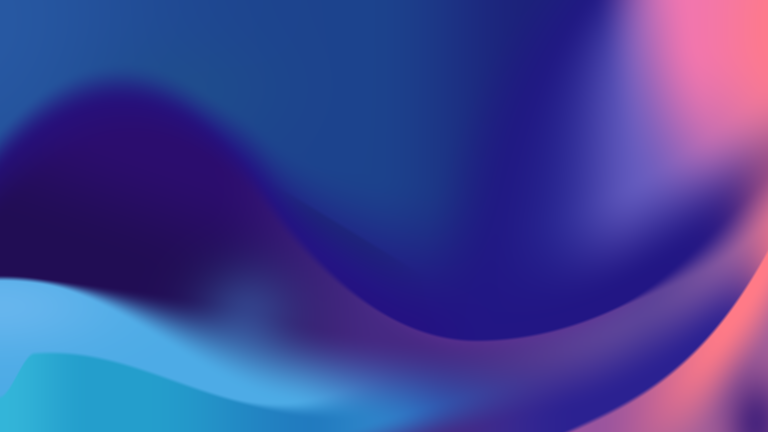
This background is drawn by a Shadertoy shader. Its source:

```glsl
// Soft abstract silk waves: blue sky, violet fold, cyan swell, pink glow and coral ribbon.

const vec3 BLUE   = vec3(0.11, 0.26, 0.55);
const vec3 NAVY   = vec3(0.11, 0.13, 0.48);
const vec3 INDIGO = vec3(0.14, 0.07, 0.51);
const vec3 PLUM   = vec3(0.13, 0.05, 0.33);
const vec3 VIOLET = vec3(0.27, 0.16, 0.51);
const vec3 LILAC  = vec3(0.39, 0.36, 0.75);
const vec3 PINK   = vec3(0.94, 0.46, 0.70);
const vec3 CORAL  = vec3(1.00, 0.48, 0.53);
const vec3 CYAN   = vec3(0.30, 0.67, 0.90);
const vec3 TEAL   = vec3(0.14, 0.62, 0.80);

// Elliptical Gaussian weight
float glow(vec2 p, vec2 centre, vec2 radius) {
    vec2 d = (p - centre) / radius;
    return exp(-dot(d, d));
}

// 1 below an edge, 0 above it; d is the height over the edge
float below(float d, float blur) {
    return 1.0 - smoothstep(-blur, blur, d);
}

// Main fold: a hill on the left running into a wide bowl
float foldHeight(float x) {
    float hill = 0.75 - 6.0 * (x - 0.16) * (x - 0.16);
    float d = x - 0.62;
    float bowl = 0.211 + (d < 0.0 ? 4.3 : 2.25) * d * d;
    return mix(hill, bowl, smoothstep(0.30, 0.39, x));
}

float cyanHeight(float x) {
    return 0.10 + 0.256 * exp(-x * x / 0.102);
}

float tealHeight(float x) {
    return 0.118 + 0.065 * cos((x - 0.065) * 9.7)
         - 0.09 * (1.0 - smoothstep(0.0, 0.045, x));
}

float ribbonHeight(float x) {
    float d = x - 0.74;
    return 0.8 * d + 12.0 * d * d * d;
}

// Blue field above the fold, with the pink light on the right
vec3 skyColour(vec2 p, float h) {
    vec3 col = mix(BLUE, NAVY, smoothstep(0.48, 0.70, p.x));
    col = mix(col, vec3(0.16, 0.36, 0.65), 0.9 * glow(p, vec2(-0.05, 0.95), vec2(0.26, 0.5)));
    col = mix(col, vec3(0.12, 0.31, 0.54), 0.6 * glow(p, vec2(0.24, 0.79), vec2(0.12, 0.12)));

    // Indigo shade rising from the fold and along the orb
    float rise = mix(0.11, 0.36, smoothstep(0.25, 0.58, p.x));
    col = mix(INDIGO, col, smoothstep(0.0, rise, h));
    float edge = 0.625 + 0.14 * p.y * p.y * p.y;
    col = mix(col, vec3(0.13, 0.09, 0.52), 0.85 * smoothstep(edge - 0.09, edge + 0.02, p.x));

    // Faint crease in the blue
    float crease = p.y - 0.537 + 1.08 * (p.x - 0.39);
    float span = smoothstep(0.34, 0.42, p.x) * (1.0 - smoothstep(0.46, 0.57, p.x));
    col *= 1.0 - 0.09 * span * below(crease, 0.006) * smoothstep(-0.10, 0.0, crease);

    // Lilac orb, then pink and coral light
    float lift = smoothstep(0.04, 0.28, h);
    float width = mix(0.20, 0.11, smoothstep(0.5, 1.0, p.y));
    float orb = smoothstep(edge - 0.01, edge + width, p.x);
    vec3 orbColour = mix(vec3(0.21, 0.24, 0.66), LILAC, smoothstep(0.69, 0.83, p.x));
    col = mix(col, orbColour, orb * lift);
    float pink = smoothstep(0.77, 0.90, p.x - 0.10 * (1.0 - p.y)) * smoothstep(0.38, 0.90, p.y);
    col = mix(col, PINK, pink * lift);
    return mix(col, CORAL, glow(p, vec2(1.03, 0.94), vec2(0.09, 0.32)));
}

// Violet body under the fold
vec3 bodyColour(vec2 p, float h) {
    vec3 col = mix(PLUM, vec3(0.17, 0.05, 0.43), smoothstep(0.40, 0.68, p.y + 0.6 * (p.x - 0.15)));
    col = mix(col, VIOLET, smoothstep(0.27, 0.50, p.x));
    col = mix(col, vec3(0.36, 0.27, 0.60), smoothstep(0.55, 0.82, p.x));
    col = mix(col, vec3(0.52, 0.34, 0.63), smoothstep(0.83, 0.98, p.x));

    // Deep blue hollow, and the lit rim of the fold
    col = mix(col, vec3(0.17, 0.13, 0.57), smoothstep(0.04, 0.20, -h) * smoothstep(0.55, 0.75, p.x));
    float rim = exp(h / 0.025) * smoothstep(0.42, 0.60, p.x) * (1.0 - smoothstep(0.75, 0.95, p.x));
    return mix(col, vec3(0.38, 0.19, 0.58), 0.6 * min(rim, 1.0));
}

// Cyan swell with a teal layer inside it
vec3 addSwell(vec3 col, vec2 p) {
    col = mix(col, vec3(0.24, 0.42, 0.70), 0.55 * glow(p, vec2(0.32, 0.27), vec2(0.065, 0.11)));
    float blur = mix(0.008, 0.10, smoothstep(0.05, 0.36, p.x));
    float mask = below(p.y - cyanHeight(p.x), blur);
    mask *= 1.0 - smoothstep(0.52, 0.77, p.x);
    mask *= smoothstep(-0.05, 0.05, p.y - 0.55 * (p.x - 0.53));
    vec3 swell = mix(CYAN, vec3(0.16, 0.40, 0.74), smoothstep(0.38, 0.60, p.x));
    swell = mix(swell, vec3(0.40, 0.71, 0.93), glow(p, vec2(0.0, 0.29), vec2(0.14, 0.10)));

    vec3 inner = mix(vec3(0.20, 0.71, 0.85), TEAL, smoothstep(0.0, 0.12, p.x));
    inner = mix(inner, vec3(0.13, 0.48, 0.75), smoothstep(0.18, 0.42, p.x));
    float innerMask = below(p.y - tealHeight(p.x), 0.006 + 0.05 * smoothstep(0.3, 0.55, p.x));
    swell = mix(swell, inner, innerMask * (1.0 - smoothstep(0.40, 0.58, p.x)));
    return mix(col, swell, mask);
}

// Coral ribbon in the lower right corner
vec3 addRibbon(vec3 col, vec2 p) {
    col = mix(col, CORAL, 0.85 * glow(p, vec2(1.02, 0.42), vec2(0.05, 0.20)));
    vec3 ribbon = mix(vec3(0.60, 0.33, 0.62), CORAL, smoothstep(0.77, 0.95, p.x));
    float depth = ribbonHeight(p.x) - p.y;
    ribbon = mix(ribbon, vec3(0.66, 0.38, 0.60), smoothstep(0.03, 0.22, depth));
    ribbon = mix(ribbon, vec3(0.25, 0.12, 0.48), 0.9 * glow(p, vec2(0.985, 0.02), vec2(0.04, 0.11)));
    return mix(col, ribbon, below(-depth, 0.008));
}

void mainImage(out vec4 fragColor, in vec2 fragCoord) {
    vec2 p = fragCoord / iResolution.xy;
    float h = p.y - foldHeight(p.x);
    float blur = mix(0.11, 0.005, smoothstep(0.02, 0.52, p.x)) + 0.06 * smoothstep(0.80, 1.0, p.x);
    vec3 col = mix(skyColour(p, h), bodyColour(p, h), below(h, blur));
    col = addSwell(col, p);
    col = addRibbon(col, p);
    fragColor = vec4(col, 1.0);
}
```
